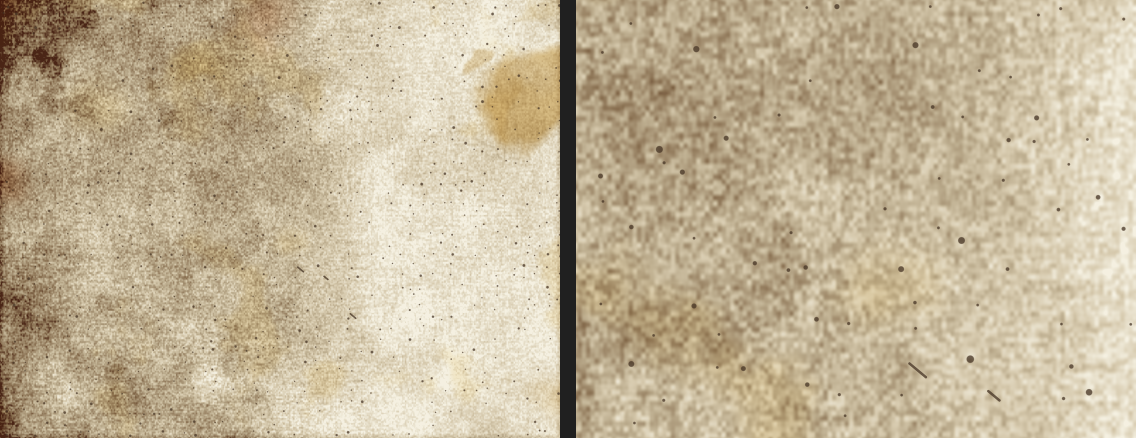
Left, the full canvas; right, a detail of the centre.
Write a Shadertoy shader that draws this texture.

```glsl
float hash(vec2 p) {
    vec3 q = fract(p.xyx * 0.1031);
    q += dot(q, q.yzx + 33.33);
    return fract((q.x + q.y) * q.z);
}

float noise(vec2 p) {
    vec2 cell = floor(p), f = fract(p);
    f = f * f * (3.0 - 2.0 * f);
    return mix(mix(hash(cell), hash(cell + vec2(1, 0)), f.x),
               mix(hash(cell + vec2(0, 1)), hash(cell + vec2(1, 1)), f.x), f.y);
}

float fbm(vec2 p) {
    float sum = 0.0, amp = 0.52;
    for (int i = 0; i < 5; i++) {
        sum += amp * noise(p);
        p = mat2(1.6, 1.2, -1.2, 1.6) * p + 17.3;
        amp *= 0.5;
    }
    return sum;
}

// Soft round patch: 1 inside, 0 beyond the radius
float patchMask(vec2 p, vec2 centre, float radius, float softness) {
    return 1.0 - smoothstep(radius - softness, radius + softness, length(p - centre));
}

float segmentDistance(vec2 p, vec2 a, vec2 b) {
    vec2 ab = b - a;
    return length(p - a - ab * clamp(dot(p - a, ab) / dot(ab, ab), 0.0, 1.0));
}

// Paper colour from pale cream (0) to dark brown (5)
vec3 paperRamp(float age) {
    vec3 tones[6] = vec3[6](
        vec3(0.91, 0.88, 0.80), vec3(0.84, 0.79, 0.68), vec3(0.74, 0.68, 0.56),
        vec3(0.64, 0.56, 0.44), vec3(0.53, 0.43, 0.31), vec3(0.37, 0.24, 0.16));
    age = clamp(age, -0.7, 5.5);
    int i = int(clamp(floor(age), 0.0, 4.0));
    return mix(tones[i], tones[i + 1], age - float(i));
}

void mainImage(out vec4 fragColor, in vec2 fragCoord) {
    vec2 p = fragCoord / iResolution.y;
    float px = 1.0 / iResolution.y;
    float right = iResolution.x * px;
    vec2 warp = vec2(fbm(p * 6.0 + 3.0), fbm(p * 6.0 + 41.0)) - 0.5;
    vec2 w = p + 0.16 * warp;

    // Broad ageing: dark left side and top, pale right side
    float age = mix(1.75, 0.25, smoothstep(0.5, 0.98, w.x + 0.12 * (0.5 - p.y)));
    age += 1.9 * (1.0 - smoothstep(0.0, 0.23, w.x));
    age += 0.9 * smoothstep(0.74, 1.05, w.y) * (1.0 - smoothstep(0.45, 0.95, w.x));
    age += 1.3 * patchMask(w, vec2(0.1, 1.0), 0.1, 0.14);
    age += 1.8 * patchMask(w, vec2(right, 1.0), 0.03, 0.09);
    age += 1.2 * (1.0 - smoothstep(0.0, 0.012, min(min(p.x, p.y), right - p.x)));

    // Cloudy mottling and small worn blotches
    float centreWear = 1.0 - smoothstep(0.45, 1.0, w.x);
    age += 2.4 * (fbm(p * 4.5 + 9.0) - 0.5);
    age += (0.9 + 1.3 * centreWear) * (fbm(p * 17.0 + 5.0) - 0.5);
    age += 0.9 * centreWear * smoothstep(0.6, 0.75, fbm(p * vec2(15, 11) + 71.0));
    age -= 0.7 * smoothstep(0.58, 0.74, fbm(p * 8.0 + 23.0));

    // Fine cloth grain with faint upright and level threads
    float roughness = 0.75 + 0.35 * centreWear;
    float grain = 1.7 * (noise(p * vec2(310, 250) + 7.0) - 0.5)
                + 1.4 * (noise(p * vec2(190, 215) + 91.0) - 0.5);
    float threads = (noise(p * vec2(270, 22)) - 0.5) * smoothstep(0.4, 0.65, fbm(p * 3.0 + 61.0))
                  + (noise(p * vec2(22, 270)) - 0.5) * smoothstep(0.4, 0.65, fbm(p * 3.0 + 83.0));
    age += roughness * (grain + 0.8 * threads);

    // Round drops gathered at the upper left, with darker rims
    for (int i = 0; i < 10; i++) {
        float id = float(i);
        vec2 centre = vec2(0.25 * pow(hash(vec2(id, 4.0)), 1.5), 0.72 + 0.24 * hash(vec2(id, 9.0)));
        float radius = 0.008 + 0.016 * hash(vec2(id, 15.0));
        float d = length(p + 0.025 * warp - centre) - radius;
        age += 0.9 * (1.0 - smoothstep(-0.003, 0.003, d))
             + 0.5 * (1.0 - smoothstep(0.0, 0.004, abs(d)));
    }

    vec3 colour = paperRamp(age);

    // Ochre stains on the right, rust on the left, faint yellow in the middle
    float ochre = patchMask(w, vec2(right - 0.06, 0.78), 0.10, 0.025);
    ochre = max(ochre, 0.6 * patchMask(w, vec2(right - 0.165, 0.88), 0.026, 0.008));
    ochre = max(ochre, 0.8 * patchMask(w, vec2(right + 0.01, 0.1), 0.04, 0.06));
    ochre *= 0.65 + 0.7 * fbm(p * 12.0 + 33.0);
    float yellow = 0.4 * patchMask(w, vec2(0.65, 0.45), 0.035, 0.03)
                 + 0.45 * patchMask(w, vec2(0.25, 0.76), 0.05, 0.05)
                 + 0.45 * patchMask(w, vec2(0.44, 0.86), 0.05, 0.04)
                 + 0.4 * smoothstep(0.58, 0.72, fbm(p * 7.0 + 101.0));
    float rust = patchMask(w, vec2(0.02, 1.0), 0.06, 0.06)
               + 0.65 * patchMask(w, vec2(0.01, 0.56), 0.05, 0.06)
               + 0.5 * patchMask(w, vec2(0.6, 0.98), 0.05, 0.06);
    colour *= mix(vec3(1), vec3(0.87, 0.77, 0.57), clamp(ochre, 0.0, 1.0));
    colour *= mix(vec3(1), vec3(0.96, 0.89, 0.70), clamp(yellow, 0.0, 1.0));
    colour *= mix(vec3(1), vec3(0.95, 0.74, 0.60), clamp(rust, 0.0, 1.0));

    // Scattered dark specks, at most one per cell
    vec2 cell = floor(p * 42.0);
    vec2 spot = 0.2 + 0.6 * vec2(hash(cell + 11.0), hash(cell + 57.0));
    float size = mix(0.0008, 0.0027, pow(hash(cell + 29.0), 3.0));
    float speck = 1.0 - smoothstep(size - px * 0.5, size + px, length(p - (cell + spot) / 42.0));
    speck *= step(hash(cell + 73.0), 0.3);

    // A few short slanted scratches
    for (int i = 0; i < 3; i++) {
        float id = float(i);
        vec2 start = vec2(0.68 + 0.06 * id, 0.39 - 0.13 * id * hash(vec2(id, 31.0)));
        vec2 end = start + vec2(0.012, -0.01) * (0.6 + 0.5 * hash(vec2(id, 47.0)));
        float d = segmentDistance(p, start, end);
        speck = max(speck, 1.0 - smoothstep(0.0005, 0.0005 + 1.2 * px, d));
    }
    colour = mix(colour, vec3(0.27, 0.20, 0.14), 0.75 * speck);

    fragColor = vec4(clamp(colour, 0.0, 1.0), 1.0);
}
```
